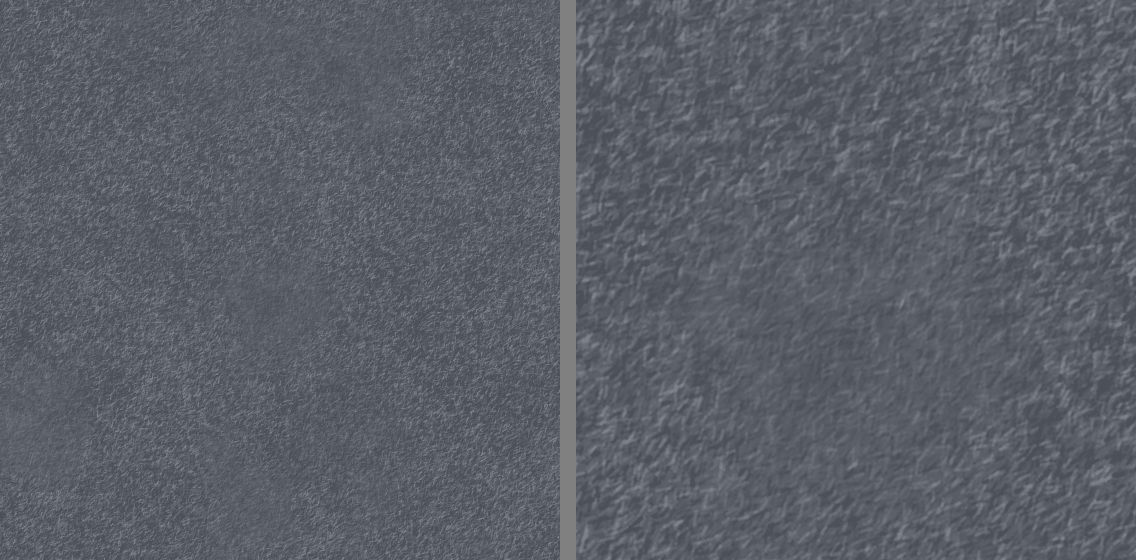
Left, the full canvas; right, a detail of the centre.
A three.js fragment shader for this texture:

```glsl
// Slate grey felt: short, fine slanted fibres over a softly mottled ground.
varying vec2 vUv;

float hash(vec2 p) {
  vec3 q = fract(vec3(p.xyx) * 0.1031);
  q += dot(q, q.yzx + 33.33);
  return fract((q.x + q.y) * q.z);
}

float valueNoise(vec2 p) {
  vec2 cell = floor(p);
  vec2 f = fract(p);
  f = f * f * (3.0 - 2.0 * f);
  float low = mix(hash(cell), hash(cell + vec2(1.0, 0.0)), f.x);
  float high = mix(hash(cell + vec2(0.0, 1.0)), hash(cell + vec2(1.0)), f.x);
  return mix(low, high, f.y);
}

float cloud(vec2 p) {
  float sum = 0.0;
  float weight = 0.5;
  for (int i = 0; i < 4; i++) {
    sum += weight * valueNoise(p);
    p = p * 2.1 + 17.3;
    weight *= 0.5;
  }
  return sum / 0.9375;
}

float segmentDistance(vec2 p, vec2 direction, float halfLength) {
  float along = clamp(dot(p, direction), -halfLength, halfLength);
  return length(p - direction * along);
}

// One jittered fibre per cell; light and dark ones add up.
float fibreLayer(vec2 uv, float seed) {
  const float cells = 170.0;
  vec2 p = uv * cells + seed * vec2(0.37, 0.71);
  vec2 home = floor(p);
  float sum = 0.0;
  for (int y = -1; y <= 1; y++) {
    for (int x = -1; x <= 1; x++) {
      vec2 cell = home + vec2(float(x), float(y));
      vec2 key = cell + seed * 53.0;
      vec2 jitter = vec2(hash(key + 11.7), hash(key + 29.3));
      float angle = 0.8 + 1.5 * (hash(key + 5.1) - 0.5);
      float halfLength = mix(0.3, 0.75, hash(key + 71.9));
      float d = segmentDistance(p - cell - jitter, vec2(cos(angle), sin(angle)), halfLength);
      float shade = hash(key + 97.3);
      float strength = mix(-0.2, 0.43, shade * shade);
      sum += strength * (1.0 - smoothstep(0.05, 0.28, d));
    }
  }
  return sum;
}

void main() {
  // Fibres, worn flat in some broad patches
  float fibres = 0.0;
  for (int i = 0; i < 5; i++) {
    fibres += fibreLayer(vUv, float(i) + 1.0);
  }
  float wear = smoothstep(0.25, 0.6, cloud(vUv * 5.0 + 3.7));
  fibres *= mix(0.55, 1.08, wear);

  // Mottling from broad clouds down to small tufts
  float mottle = 0.22 * (cloud(vUv * 7.0 + 41.0) - 0.5)
               + 0.26 * (cloud(vUv * 36.0 + 8.0) - 0.5);

  float tone = clamp(0.32 + mottle + fibres, 0.03, 1.1);
  vec3 darkSlate = vec3(0.288, 0.308, 0.345);
  vec3 paleFibre = vec3(0.470, 0.483, 0.515);
  gl_FragColor = vec4(mix(darkSlate, paleFibre, tone), 1.0);
}
```
